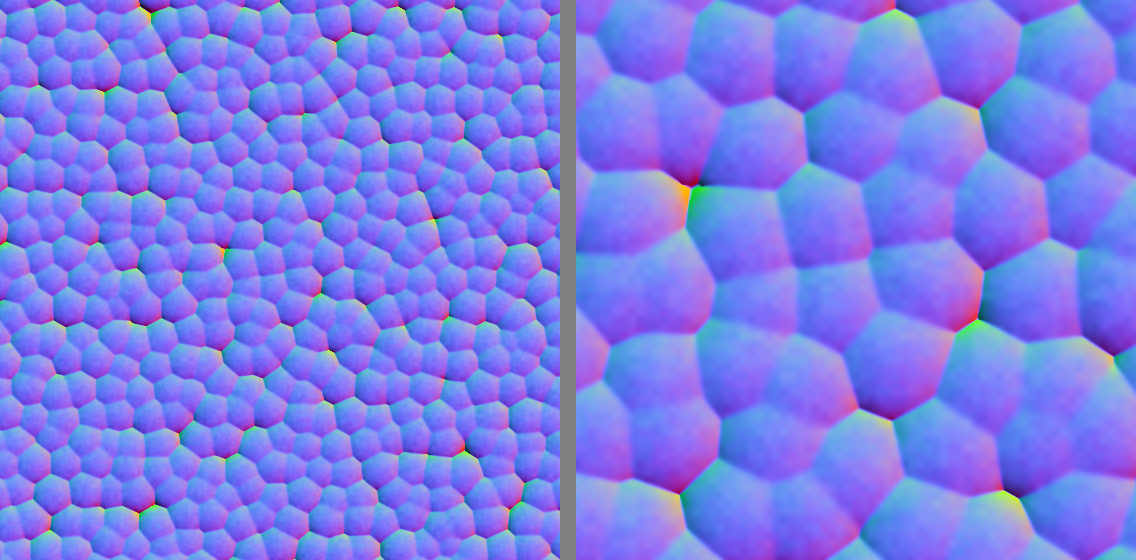
Left, the full canvas; right, a detail of the centre.
Write a WebGL 2 fragment shader that draws this texture map.

```glsl
#version 300 es
precision highp float;
// Tangent-space normal map of tightly packed, slightly rough pebbles.
// Jittered spheres at random heights compete for each point; the highest
// one sets the normal, with a narrow soft blend along the seams.

uniform vec2 u_resolution;
out vec4 fragColor;

vec2 hash2(vec2 p) {
    vec2 q = vec2(dot(p, vec2(127.1, 311.7)), dot(p, vec2(269.5, 183.3)));
    return fract(sin(q) * 43758.5453);
}

// Two independent channels of value noise in -0.5..0.5
vec2 grain(vec2 p) {
    vec2 i = floor(p);
    vec2 f = fract(p);
    f = f * f * (3.0 - 2.0 * f);
    vec2 low = mix(hash2(i), hash2(i + vec2(1.0, 0.0)), f.x);
    vec2 high = mix(hash2(i + vec2(0.0, 1.0)), hash2(i + 1.0), f.x);
    return mix(low, high, f.y) - 0.5;
}

// Sideways tilt of the pebble surface: 0 is flat, length 1 is vertical
vec2 pebbleTilt(vec2 p) {
    const float radius = 0.8;
    const float rowHeight = 0.92;
    vec2 tiltSum = vec2(0.0);
    float weightSum = 0.0;

    for (int j = -2; j <= 2; j++) {
        float row = floor(p.y / rowHeight) + float(j);
        float shift = 0.5 * mod(row, 2.0);
        for (int i = -2; i <= 2; i++) {
            float column = floor(p.x - shift) + float(i);
            vec2 id = vec2(column, row);
            vec2 center = vec2(column + 0.5 + shift, (row + 0.5) * rowHeight);
            center += (hash2(id) - 0.5) * 0.56;

            vec2 offset = p - center;
            float dist = length(offset);
            float lift = 0.15 * hash2(id + 71.3).x;
            float dome = sqrt(max(radius * radius - dist * dist, 0.0));
            float height = lift + dome - 3.0 * max(dist - radius, 0.0);

            // Flattened crown that only turns steep near the rim
            float reach = min(dist / radius, 1.0);
            vec2 tilt = offset / max(radius, dist) * (0.54 + 0.46 * pow(reach, 5.0));

            // Soft maximum keeps the seams smooth
            float weight = exp(28.0 * height);
            tiltSum += weight * tilt;
            weightSum += weight;
        }
    }
    return tiltSum / weightSum;
}

void main() {
    vec2 uv = gl_FragCoord.xy / u_resolution.y;
    vec2 tilt = pebbleTilt(uv * 19.6 + 3.7);

    // Fine surface roughness at two scales
    tilt += 0.11 * grain(uv * 120.0) + 0.1 * grain(uv * 210.0 + 17.0);

    // Encode: red points right, green points up, blue fades in steep gaps
    float steepness = length(tilt);
    float blue = 0.98 - 0.95 * pow(steepness, 2.3);
    vec3 color = vec3(vec2(0.49, 0.49) + 0.58 * tilt, blue);
    fragColor = vec4(clamp(color, 0.0, 1.0), 1.0);
}
```
